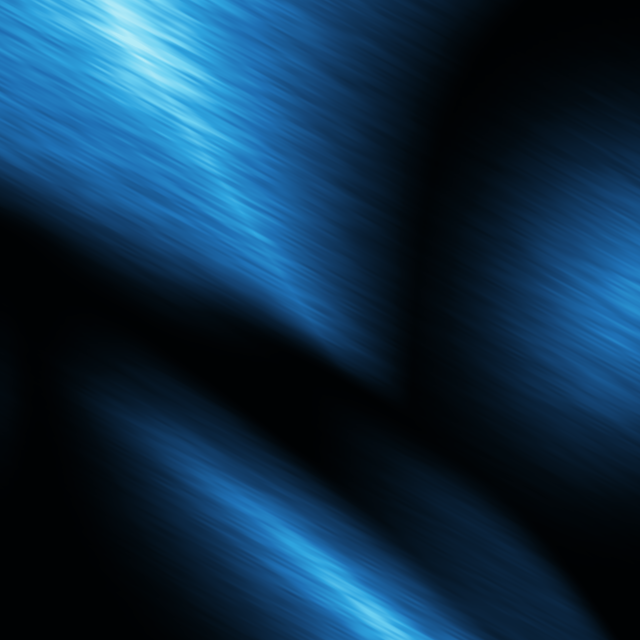
Write a WebGL 1 fragment shader that draws this background.

```glsl
precision highp float;
// Brushed blue metal with soft diagonal folds of light fading into black.
uniform vec2 u_resolution;

float hash(vec2 p) {
  return fract(sin(dot(p, vec2(127.1, 311.7))) * 43758.5453);
}

float valueNoise(vec2 p) {
  vec2 cell = floor(p);
  vec2 f = fract(p);
  f = f * f * (3.0 - 2.0 * f);
  float low = mix(hash(cell), hash(cell + vec2(1.0, 0.0)), f.x);
  float high = mix(hash(cell + vec2(0.0, 1.0)), hash(cell + 1.0), f.x);
  return mix(low, high, f.y);
}

float bell(float d, float width) {
  float q = d / width;
  return exp(-q * q);
}

// Fine grain, long along the brush direction and thin across it; centred on zero.
float brushedGrain(vec2 p, vec2 direction) {
  vec2 q = vec2(dot(p, direction), dot(p, vec2(-direction.y, direction.x)));
  vec2 scale = vec2(9.0, 75.0);
  float sum = 0.0;
  float weight = 0.32;
  for (int i = 0; i < 3; i++) {
    sum += weight * (valueNoise(q * scale + float(i) * 17.3) - 0.5);
    scale *= vec2(1.6, 1.9);
    weight *= 1.15;
  }
  return sum;
}

// Large upper fold: a slanted crest, cut off below by a curved edge.
float upperFold(vec2 p) {
  float crest = 0.165 + 0.64 * p.y;
  float darkEdge = 0.64 + 0.2 * exp(-6.0 * p.y);
  float peak = max(1.05 - 0.5 * p.y - 1.2 * p.y * p.y, 0.0);
  float d = p.x - crest;
  float across = clamp(d / max(darkEdge - crest, 0.02), 0.0, 1.0);
  float rightSide = pow(1.0 - across, 1.25);
  float leftSide = mix(0.6, 1.0, exp(min(d, 0.0) / 0.1));
  float below = p.y - (0.28 + 0.42 * p.x + 0.21 * p.x * p.x);
  float softness = mix(0.085, 0.03, clamp(p.x * 1.6, 0.0, 1.0));
  float cut = 1.0 - smoothstep(-softness, softness, below);
  float skirt = 0.2 * bell(below, 0.075) * bell(p.x - 0.22, 0.15) * (1.0 - cut);
  return peak * rightSide * leftSide * cut + skirt;
}

// Round glow entering from the right side.
float sideGlow(vec2 p) {
  vec2 d = p - vec2(1.0, 0.48);
  float height = d.y < 0.0 ? 0.24 : 0.21;
  return 0.63 * bell(d.x, 0.21) * bell(d.y, height);
}

// Lower fold: a sharp crest with a dim shelf above and a long fade below.
float lowerFold(vec2 p) {
  float s = p.x - 0.26;
  float d = p.y - (0.703 + 0.71 * s + 0.33 * s * s);
  float peak = 0.82 * smoothstep(0.02, 0.55, p.x);
  float shelf = 0.38 * smoothstep(-0.17, -0.08, d) + 0.62 * bell(d, 0.05);
  float fade = exp(-d / 0.15) * (1.0 - smoothstep(0.1, 0.5, d));
  return peak * (d < 0.0 ? shelf : fade);
}

// Faint outer shelf at the lower right.
float outerShelf(vec2 p) {
  float s = p.x - 0.73;
  float bend = max(s, 0.0);
  float edge = 0.742 + 0.72 * s + 1.6 * bend * bend;
  return 0.21 * smoothstep(0.43, 0.83, p.x) * smoothstep(-0.02, 0.07, p.y - edge);
}

vec3 blueRamp(float t) {
  vec3 color = mix(vec3(0.001, 0.006, 0.01), vec3(0.012, 0.05, 0.08), smoothstep(0.0, 0.1, t));
  color = mix(color, vec3(0.04, 0.14, 0.24), clamp((t - 0.08) / 0.14, 0.0, 1.0));
  color = mix(color, vec3(0.08, 0.27, 0.46), clamp((t - 0.22) / 0.18, 0.0, 1.0));
  color = mix(color, vec3(0.12, 0.44, 0.71), clamp((t - 0.4) / 0.2, 0.0, 1.0));
  color = mix(color, vec3(0.18, 0.64, 0.87), clamp((t - 0.6) / 0.18, 0.0, 1.0));
  color = mix(color, vec3(0.43, 0.82, 0.95), clamp((t - 0.78) / 0.15, 0.0, 1.0));
  return mix(color, vec3(0.7, 0.92, 0.97), clamp((t - 0.93) / 0.15, 0.0, 1.0));
}

void main() {
  // Canvas units measured downwards from the top left corner.
  vec2 p = gl_FragCoord.xy / u_resolution;
  p.y = 1.0 - p.y;

  float light = upperFold(p) + sideGlow(p) + lowerFold(p) + outerShelf(p);
  light += 0.06 * bell(p.x, 0.04) * bell(p.y - 0.62, 0.13);
  light *= 1.0 + 0.38 * brushedGrain(p, normalize(vec2(0.87, 0.47)));

  gl_FragColor = vec4(blueRamp(light), 1.0);
}
```
